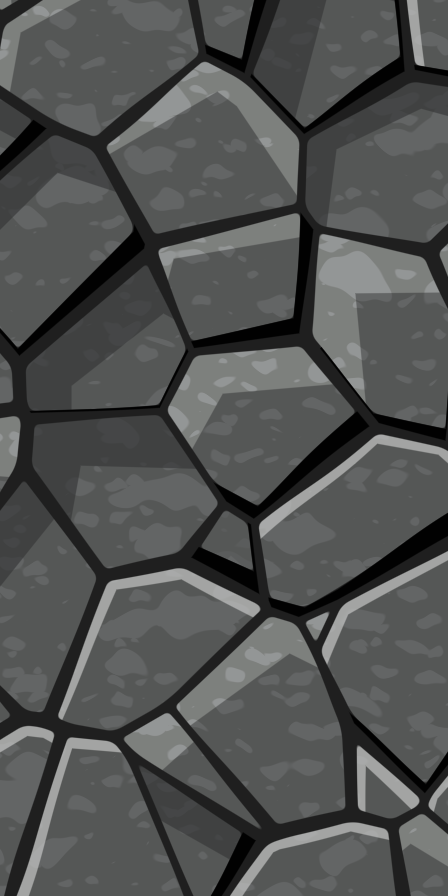
Give the GLSL for this texture, as a Shadertoy shader.

```glsl
// Cartoon dry-stone wall: angular grey stones with bevels, blotches and black undercuts.

const vec2 CELL = vec2(0.36, 0.27); // mean stone spacing, in canvas widths
const float GRID_TURN = -0.55;      // slant of the stone layout, rising to the right
const vec3 MORTAR = vec3(0.12);
const vec3 UNDERCUT = vec3(0.005);
const vec3 FACE = vec3(0.335, 0.342, 0.338);
const vec3 LIT_FACET = vec3(0.49, 0.50, 0.49);
const vec3 DARK_FACET = vec3(0.25, 0.255, 0.255);
const vec3 RIM = vec3(0.64, 0.645, 0.64);

float hash(vec2 p, float seed) {
    return fract(sin(dot(p, vec2(127.1, 311.7)) + seed * 74.7) * 43758.55);
}

vec2 rotate(vec2 p, float a) {
    float c = cos(a), s = sin(a);
    return vec2(c * p.x - s * p.y, s * p.x + c * p.y);
}

float smoothMin(float a, float b, float k) {
    float h = max(k - abs(a - b), 0.0) / k;
    return min(a, b) - h * h * k * 0.25;
}

// 1 where d is below zero, with an edge about one pixel wide
float inside(float d, float px) {
    return 1.0 - smoothstep(-px, px, d);
}

vec2 site(vec2 id) {
    return (id + 0.04 + 0.92 * vec2(hash(id, 1.0), hash(id, 2.0))) * CELL;
}

// Weighted squared distance: heavier sites own bigger stones
float power(vec2 p, vec2 id) {
    vec2 d = p - site(id);
    return dot(d, d) - 0.5 * CELL.x * CELL.y * hash(id, 3.0);
}

vec2 nearestStone(vec2 p) {
    vec2 base = floor(p / CELL), best = base;
    float low = 1e5;
    for (int j = -2; j <= 2; j++)
    for (int i = -2; i <= 2; i++) {
        vec2 id = base + vec2(i, j);
        float d = power(p, id);
        if (d < low) { low = d; best = id; }
    }
    return best;
}

// x: joint, y: rounded outline, z: undercut, w: lit bevel (distances)
vec4 stoneEdges(vec2 p, vec2 id, vec2 light, float undercut, float tilt) {
    vec4 e = vec4(1.0);
    vec2 a = site(id);
    float own = power(p, id);
    for (int j = -2; j <= 2; j++)
    for (int i = -2; i <= 2; i++) {
        if (i == 0 && j == 0) continue;
        vec2 other = id + vec2(i, j);
        vec2 ab = site(other) - a;
        vec2 n = normalize(ab);
        float d = (power(p, other) - own) / (2.0 * length(ab));
        float facing = dot(n, light);
        float along = dot(p - a, vec2(-n.y, n.x));
        float s = undercut * smoothstep(0.15, 0.7, -facing);
        s = max(s * (1.0 + 3.5 * along), 0.0);
        e.x = min(e.x, d);
        e.y = smoothMin(e.y, d - s, 0.011);
        if (s > 0.001) e.z = min(e.z, d - s);
        if (facing > 0.3) e.w = min(e.w, d + tilt * along);
    }
    return e;
}

// Flat, level, irregular spots: cellular noise bent by layered sines
float blotches(vec2 p, float scale, float size, float px) {
    vec2 q = p * scale;
    q += vec2(0.18, 0.08) * sin(q.yx * 3.1 + 1.7 * sin(q * 1.3));
    q += vec2(0.08, 0.05) * sin(q.yx * 8.3 + vec2(0.0, 2.0));
    vec2 base = floor(q);
    float d = 9.0;
    for (int j = -1; j <= 1; j++)
    for (int i = -1; i <= 1; i++) {
        vec2 id = base + vec2(i, j);
        vec2 c = id + 0.2 + 0.6 * vec2(hash(id, 4.0), hash(id, 5.0));
        float r = size * (1.5 * hash(id, 6.0) - 0.5);
        d = smoothMin(d, length((q - c) * vec2(0.55, 1.0)) - r, 0.08);
    }
    return inside(d, px * scale);
}

void mainImage(out vec4 fragColor, in vec2 fragCoord) {
    float px = 0.8 / iResolution.x;
    vec2 p = fragCoord / iResolution.x;
    vec2 q = rotate(p, GRID_TURN) + vec2(3.7, 1.4);
    vec2 light = rotate(normalize(vec2(-0.42, 0.9)), GRID_TURN);

    // Character of this stone
    vec2 id = nearestStone(q);
    float style = hash(id, 7.0);
    float undercut = 0.024 * smoothstep(0.3, 0.65, hash(id, 8.0));
    bool rimmed = style < 0.3;
    bool bright = style >= 0.3 && style < 0.6;
    bool shaded = style >= 0.6 && style < 0.82;
    float tilt = (hash(id, 9.0) - 0.5) * (rimmed ? 0.1 : 0.5);
    vec4 edge = stoneEdges(q, id, light, undercut, tilt);
    float gap = 0.0125 + 0.004 * sin(p.x * 9.0 + 2.0 * sin(p.y * 7.0));

    // Facets
    float depth = rimmed ? gap + 0.023 : mix(0.05, 0.12, hash(id, 10.0));
    float facet = inside(edge.w - depth, px);
    vec3 facetColor = rimmed ? RIM : bright ? LIT_FACET : shaded ? DARK_FACET : FACE;
    vec3 stone = mix(FACE, facetColor, facet);

    // Large patches and small flecks, gathered into clusters
    float cluster = 0.5 + 0.5 * sin(p.x * 7.0 + 2.0 * sin(p.y * 5.0 + 1.0));
    float spots = blotches(p + 0.13 * id, 9.0, 0.18 + 0.3 * cluster, px);
    spots = max(spots, blotches(p + 4.3, 17.0, 0.28, px));
    float gain = mix(0.055, bright ? 0.09 : 0.02, facet);
    stone += spots * gain * vec3(0.97, 0.97, 1.08);

    // Joints and undercut shadows
    vec3 color = mix(stone, MORTAR, inside(edge.y - gap, px));
    float shadow = inside(edge.z - gap, px) * (1.0 - inside(edge.x - 0.8 * gap, px));
    color = mix(color, UNDERCUT, shadow);
    fragColor = vec4(color, 1.0);
}
```
